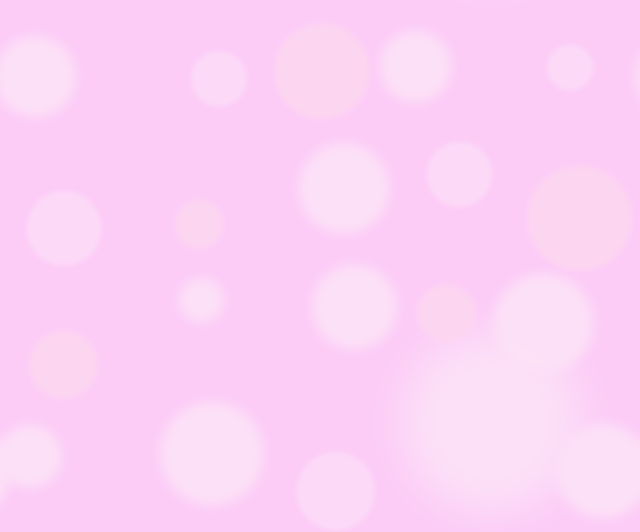
A WebGL 2 fragment shader for this background:

```glsl
#version 300 es
precision highp float;
// Soft pale bokeh discs and one wide glow on a pink ground, tiling on all sides.

#define COLUMNS 5
#define ROWS 4
#define JITTER 0.55
#define RADIUS_MIN 0.040
#define RADIUS_MAX 0.102
#define SOFT_EDGE 0.020
#define CRISP_EDGE 0.009
#define GLOW_CENTER vec2(0.768, 0.206)
#define GLOW_CORE 0.095
#define GLOW_REACH 0.235
#define GLOW_CLEARANCE 0.20

uniform vec2 u_resolution;
out vec4 fragColor;

const vec3 PINK  = vec3(0.988, 0.800, 0.969);
const vec3 MILK  = vec3(0.988, 0.882, 0.969);
const vec3 PEACH = vec3(0.988, 0.838, 0.943);

vec2 hash2(float n) {
    return fract(sin(vec2(n * 12.9898 + 4.1, n * 78.233 + 1.7)) * 43758.5);
}

// Shortest distance on the wrapped canvas, in canvas heights
float wrappedDistance(vec2 a, vec2 b, float aspect) {
    vec2 offset = fract(a - b + 0.5) - 0.5;
    return length(offset * vec2(aspect, 1.0));
}

float softDisc(float dist, float radius, float edge) {
    return 1.0 - smoothstep(radius - edge, radius + edge, dist);
}

void main() {
    vec2 uv = gl_FragCoord.xy / u_resolution;
    float aspect = u_resolution.x / u_resolution.y;
    vec3 color = PINK;

    // Wide glow
    float glowDist = wrappedDistance(uv, GLOW_CENTER, aspect);
    color = mix(color, MILK, 0.95 * (1.0 - smoothstep(GLOW_CORE, GLOW_REACH, glowDist)));

    // Scattered discs, one per jittered cell
    int count = COLUMNS * ROWS;
    for (int i = 0; i < count; i++) {
        float id = float(i);
        vec2 cell = vec2(float(i % COLUMNS), float(i / COLUMNS));
        vec2 jitter = (hash2(id + 3.0) - 0.5) * JITTER;
        vec2 center = (cell + 0.5 + jitter) / vec2(COLUMNS, ROWS);

        // Keep the glow free of discs
        if (wrappedDistance(center, GLOW_CENTER, aspect) < GLOW_CLEARANCE) continue;

        // Even spread of sizes and kinds
        float radius = mix(RADIUS_MIN, RADIUS_MAX, fract(id * 0.618 + 0.3));
        float kind = float((i * 7) % count) / float(count);
        bool isMilk = kind < 0.5;
        bool isPeach = kind > 0.72;

        vec3 tint = isPeach ? PEACH : MILK;
        float opacity = isMilk ? 0.95 : (isPeach ? 0.90 : 0.65);
        float edge = isMilk ? SOFT_EDGE : CRISP_EDGE;
        float dist = wrappedDistance(uv, center, aspect);
        color = mix(color, tint, opacity * softDisc(dist, radius, edge));
    }

    fragColor = vec4(color, 1.0);
}
```
